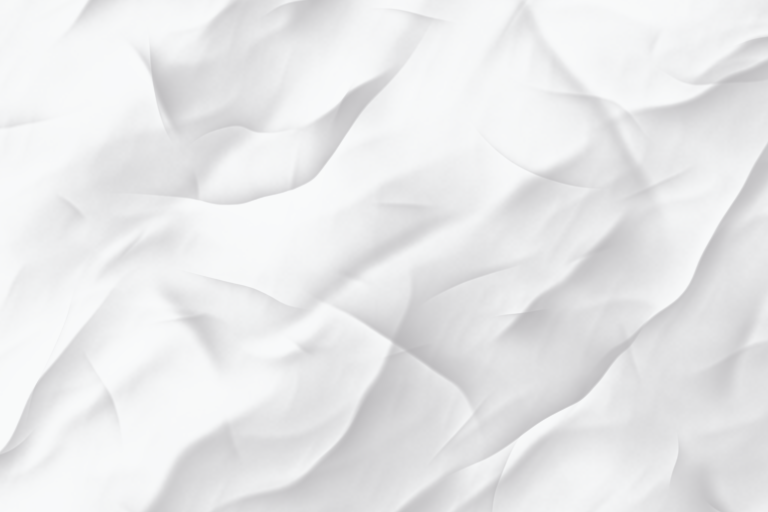
A Shadertoy shader for this texture:

```glsl
// Rumpled white cotton sheet with soft diagonal folds and a few crisp creases.

const vec3 LIT = vec3(0.976, 0.980, 0.982);
const vec3 SHADOW = vec3(0.704, 0.698, 0.708);
const float MAIN_ANGLE = 0.76;    // most folds rise to the right
const float CROSS_ANGLE = -0.80;  // some fall to the right

float hash(vec2 p) {
    return fract(sin(dot(p, vec2(127.1, 311.7))) * 43758.5453);
}

float noise(vec2 p) {
    vec2 i = floor(p), f = fract(p);
    vec2 u = f * f * f * (f * (f * 6.0 - 15.0) + 10.0);
    float low = mix(hash(i), hash(i + vec2(1, 0)), u.x);
    float high = mix(hash(i + vec2(0, 1)), hash(i + vec2(1, 1)), u.x);
    return mix(low, high, u.y);
}

vec2 rotate(vec2 p, float angle) {
    float c = cos(angle), s = sin(angle);
    return vec2(c * p.x + s * p.y, c * p.y - s * p.x);
}

float fbm(vec2 p, int octaves) {
    float sum = 0.0, gain = 0.5;
    for (int i = 0; i < octaves; i++) {
        sum += gain * noise(p);
        p = rotate(p, 0.9) * 2.03 + 11.7;
        gain *= 0.5;
    }
    return sum;
}

vec2 warp(vec2 p, float frequency, float amount) {
    vec2 shift = vec2(fbm(p * frequency + 3.1, 2), fbm(p * frequency + 47.3, 2));
    return p + amount * (shift - 0.375);
}

// Height of stretched ridges running along the given angle.
float ridges(vec2 p, float angle, vec2 frequency) {
    float n = 2.0 * noise(rotate(p, angle) * frequency + 20.0) - 1.0;
    return 1.0 - sqrt(n * n + 0.006);
}

float sheetHeight(vec2 p) {
    float height = ridges(p, MAIN_ANGLE, vec2(1.3, 4.0));
    height += 0.5 * ridges(p + 5.0, CROSS_ANGLE, vec2(2.0, 5.0));
    height += 0.16 * ridges(p + 9.0, 0.3, vec2(6.0, 13.0));
    return height + 0.05 * ridges(p + 2.0, 1.1, vec2(13.0, 25.0));
}

// Shade of one fold: dark and fading on one side, lit on the other.
float fold(vec2 p, float halfLength, float width, float edge, float bend) {
    float along = clamp(p.x / halfLength, -1.0, 1.0);
    float taper = 1.0 - smoothstep(0.15, 1.0, abs(along));
    float across = p.y + bend * p.x * p.x;
    float spread = width * (0.65 + 0.35 * along) + 0.004;
    float side = smoothstep(-edge, edge, across);
    float dark = side * exp(-max(across, 0.0) / spread);
    float light = (1.0 - side) * exp(min(across, 0.0) / (spread * 0.7));
    return taper * (dark - 0.35 * light);
}

// Folds spread evenly over the sheet, with varied size and sharpness.
float scatteredFolds(vec2 p, float count, float scale, float turn, float seed, float pixel) {
    float shade = 0.0;
    for (float i = 0.0; i < count; i++) {
        vec2 center = fract(vec2(0.755, 0.570) * i + 0.37 + seed) * vec2(1.6, 1.1) - 0.05;
        float size = hash(vec2(i, 2.0 + seed));
        float crisp = hash(vec2(i, 5.0 + seed));
        float base = hash(vec2(i, 9.0 + seed)) < 0.7 ? MAIN_ANGLE : CROSS_ANGLE;
        float angle = base + turn * (hash(vec2(i, 4.0 + seed)) - 0.5);
        float flip = hash(vec2(i, 6.0 + seed)) < 0.35 ? -1.0 : 1.0;
        vec2 q = rotate(p - center, angle) * vec2(1.0, -flip) / scale;
        float halfLength = mix(0.12, 0.45, size * size);
        float width = mix(0.025, 0.09, hash(vec2(i, 7.0 + seed)));
        float edge = max(mix(0.003, 0.024, crisp), 1.2 * pixel / scale);
        float bend = 1.8 * (hash(vec2(i, 8.0 + seed)) - 0.5);
        shade += mix(1.1, 0.75, crisp) * fold(q, halfLength, width, edge, bend);
    }
    return shade;
}

// Rounds off the brightest parts instead of clipping them.
float softPositive(float x, float sharpness) {
    return log(1.0 + exp(x * sharpness)) / sharpness;
}

void mainImage(out vec4 fragColor, in vec2 fragCoord) {
    float pixel = 1.0 / iResolution.y;
    vec2 p = fragCoord * pixel;
    vec2 cloth = warp(p, 2.6, 0.22);

    // Broad tones, brighter toward the left.
    float shade = -0.10 + 0.08 * p.x;
    shade += 1.6 * (fbm(rotate(cloth, MAIN_ANGLE) * vec2(1.6, 3.6), 3) - 0.43);

    // Relief lit from the upper left.
    vec2 toLight = vec2(-0.008, 0.011);
    shade += 2.2 * (sheetHeight(cloth + toLight) - sheetHeight(cloth));

    // Long folds, then short puckers between them.
    vec2 creased = warp(cloth, 7.0, 0.04);
    shade += 1.2 * scatteredFolds(creased, 30.0, 1.0, 0.7, 0.0, pixel);
    shade += 0.55 * scatteredFolds(creased, 48.0, 0.38, 1.7, 13.0, pixel);

    // Small wrinkles and faint cotton grain.
    shade += 0.16 * (fbm(warp(p, 6.0, 0.1) * 14.0, 4) - 0.47);
    shade += 0.05 * (noise(p * 170.0) - 0.5);

    float depth = 1.0 - exp(-softPositive(shade, 7.0));
    fragColor = vec4(mix(LIT, SHADOW, depth), 1.0);
}
```
